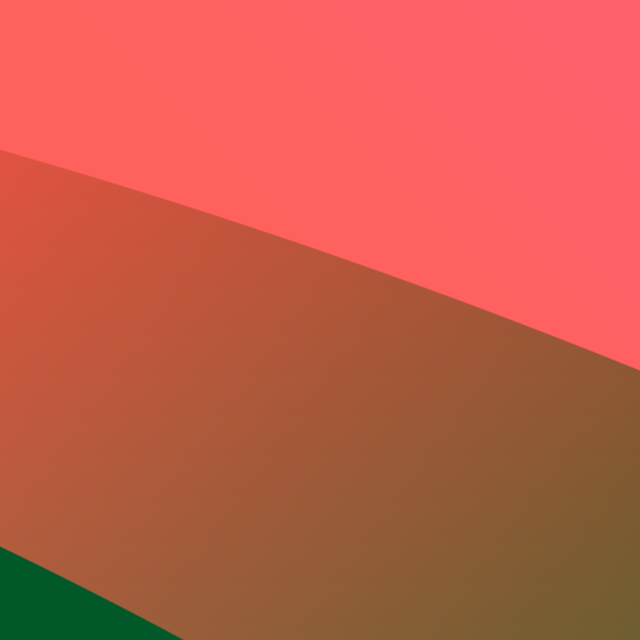
This background is drawn by a WebGL 1 fragment shader. Its source:

```glsl
precision highp float;
// Two gently curved slopes, brown and green, beneath a coral sky.

uniform vec2 u_resolution;

// Coverage of the area under a parabola falling from the left side.
float underCurve(vec2 p, float start, float slope, float bend) {
    float height = start - slope * p.x - bend * p.x * p.x;
    float steepness = slope + 2.0 * bend * p.x;
    float dist = (p.y - height) / sqrt(1.0 + steepness * steepness);
    float soft = 0.7 / min(u_resolution.x, u_resolution.y) + 0.0006;
    return 1.0 - smoothstep(-soft, soft, dist);
}

void main() {
    vec2 p = gl_FragCoord.xy / u_resolution;

    // Coral sky, turning pinker toward the upper right
    float pink = smoothstep(0.9, 2.1, p.x + p.y);
    vec3 color = mix(vec3(1.0, 0.383, 0.362), vec3(1.0, 0.372, 0.425), pink);

    // Broad slope, red at the upper left and olive at the lower right
    vec3 brown = vec3(0.66, 0.368, 0.24)
               + p.x * vec3(-0.23, 0.0, -0.05)
               + p.y * vec3(0.29, -0.06, 0.02);
    color = mix(color, brown, underCurve(p, 0.766, 0.285, 0.06));

    // Green corner in front
    vec3 green = vec3(0.005, 0.35, 0.165);
    color = mix(color, green, underCurve(p, 0.146, 0.48, 0.1));

    gl_FragColor = vec4(color, 1.0);
}
```
